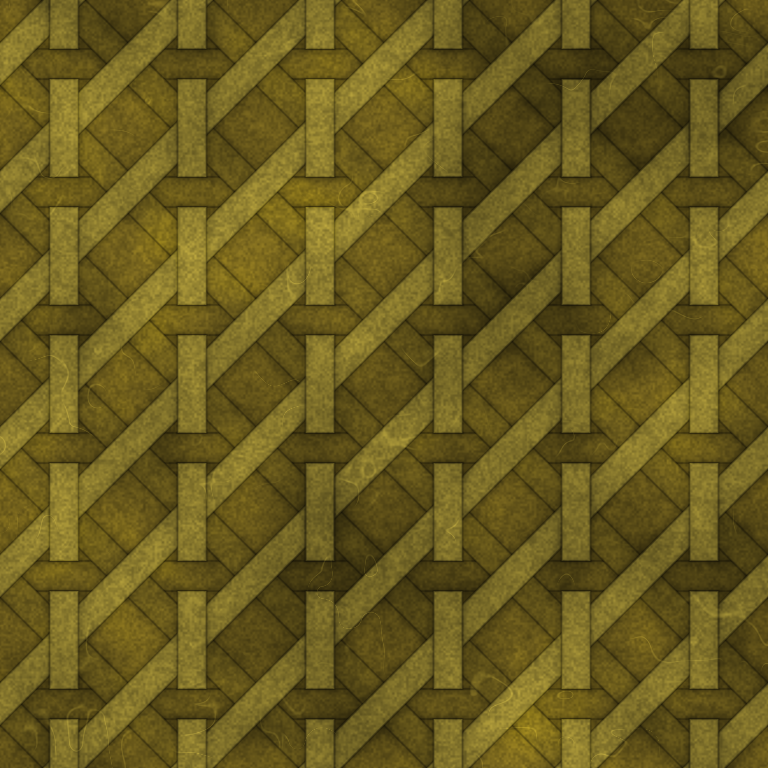
A Shadertoy shader for this pattern:

```glsl
// Worn olive lattice: upright, level and diagonal straps interlaced on a 6 by 6 grid.

float hash(vec2 p) {
    vec3 q = fract(p.xyx * vec3(0.1031, 0.1030, 0.0973));
    q += dot(q, q.yzx + 33.33);
    return fract((q.x + q.y) * q.z);
}

float noise(vec2 p) {
    vec2 i = floor(p), f = fract(p);
    f = f * f * (3.0 - 2.0 * f);
    return mix(mix(hash(i), hash(i + vec2(1, 0)), f.x),
               mix(hash(i + vec2(0, 1)), hash(i + vec2(1, 1)), f.x), f.y);
}

float fbm(vec2 p) {
    float sum = 0.0, amp = 0.5;
    for (int i = 0; i < 5; i++) {
        sum += amp * noise(p);
        p = mat2(1.6, 1.2, -1.2, 1.6) * p + 17.3;
        amp *= 0.5;
    }
    return sum / 0.96875;
}

// Lays a strap over the colour below, with a soft shadow and a dark seam.
vec3 layStrap(vec3 below, vec3 strap, float d, float px) {
    below *= 1.0 - 0.24 * exp(-max(d, 0.0) / 0.03);
    strap *= 1.0 - 0.12 * exp(min(d, 0.0) / 0.025);
    vec3 col = mix(below, strap, smoothstep(px, -px, d));
    return col * (1.0 - 0.26 * smoothstep(0.009 + px, 0.0, abs(d)));
}

// Thin curved hairlines, broken up by a second noise.
float scratches(vec2 uv) {
    float line = smoothstep(0.035, 0.0, abs(noise(uv * 15.0 + 1.5 * noise(uv * 31.0)) - 0.5));
    return line * smoothstep(0.58, 0.78, noise(uv * 19.0 + 41.0));
}

void mainImage(out vec4 fragColor, in vec2 fragCoord) {
    vec2 uv = fragCoord / iResolution.y;
    vec2 q = fract(uv * 6.0) - 0.5;
    float px = 4.0 / iResolution.y;
    float halfWidth = 0.117;

    // Signed distances to the four strap directions
    float level = abs(q.y) - halfWidth;
    float falling = abs(fract(q.x + q.y) - 0.5) * 0.7071 - halfWidth;
    float rising = abs(fract(q.x - q.y) - 0.5) * 0.7071 - halfWidth;
    float upright = max(abs(q.x) - halfWidth + 0.004, halfWidth - abs(q.y));

    // Weave, from the bottom up; uprights pass below the level straps
    vec3 light = vec3(0.53, 0.47, 0.175);
    vec3 col = vec3(0.42, 0.355, 0.105);
    col = layStrap(col, vec3(0.395, 0.335, 0.10), level, px);
    col = layStrap(col, vec3(0.41, 0.35, 0.105), falling, px);
    col = layStrap(col, light, rising, px);
    col = layStrap(col, light * 1.01, upright, px);

    // Broad stains, strongest on the dark parts
    float stain = fbm(uv * 5.0 + 3.7) - 0.5;
    float mottle = fbm(uv * 19.0 + 11.0) - 0.5;
    float darkness = smoothstep(0.52, 0.36, col.r);
    col *= 1.0 + (0.55 + 0.45 * darkness) * stain + (0.2 + 0.3 * darkness) * mottle;
    col.b *= 1.0 - 0.5 * darkness * max(stain + mottle, 0.0);

    // Leathery creases and fine grain
    vec2 warped = uv * 75.0 + 3.0 * vec2(noise(uv * 50.0), noise(uv * 50.0 + 29.0));
    float crease = 1.0 - abs(2.0 * noise(warped) - 1.0);
    col *= 1.0 + 0.10 * (crease - 0.6);
    col *= 1.0 + 0.24 * (noise(uv * 330.0) - 0.5) + 0.12 * (noise(uv * 170.0 + 7.0) - 0.5);

    col += vec3(0.10, 0.09, 0.035) * scratches(uv);
    fragColor = vec4(clamp(col, 0.0, 1.0), 1.0);
}
```
